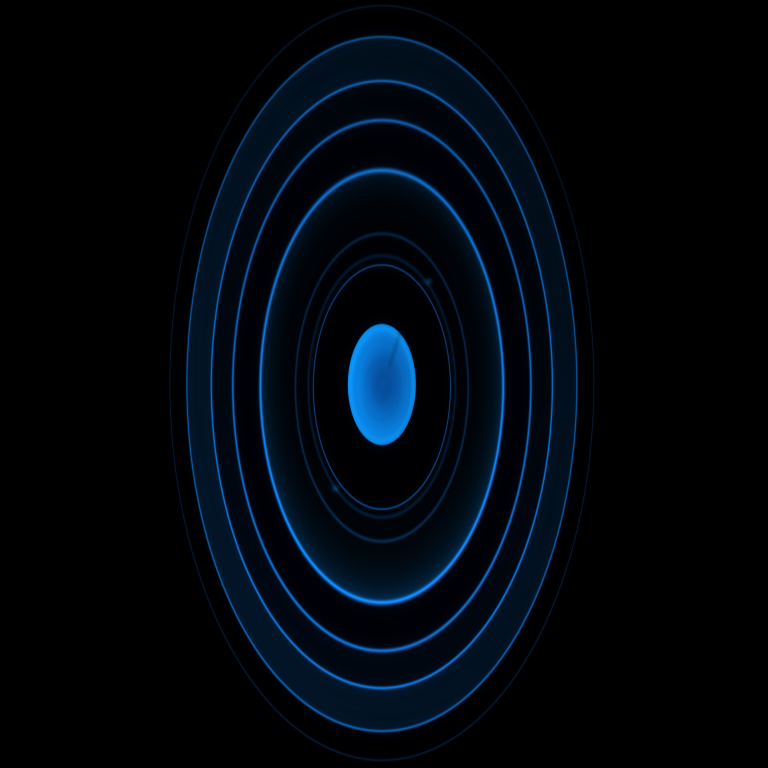
Give the GLSL for this background, as a WebGL 2 fragment shader.

```glsl
#version 300 es
precision highp float;

uniform vec2 u_resolution;
out vec4 fragColor;

// Radius measured in a space where the tall ellipses are circles
float ovalRadius(vec2 p, float centerY) {
    return length((p - vec2(0.4972, centerY)) / vec2(1.0, 1.78));
}

// Soft step that rises over about one pixel
float edge(float x, float pixel) {
    return smoothstep(-0.7 * pixel, 0.7 * pixel, x);
}

// Layered sines give the bands a faint streaked surface
float streaks(vec2 p, float r) {
    return 0.5 * sin(r * 410.0 + 2.0 * sin(p.y * 13.0))
         + 0.3 * sin(r * 830.0 + p.x * 31.0)
         + 0.2 * sin(p.x * 57.0 + p.y * 43.0);
}

void main() {
    vec2 p = gl_FragCoord.xy / u_resolution;
    float pixel = 1.0 / min(u_resolution.x, u_resolution.y);
    vec2 fromCenter = p - vec2(0.4972, 0.4985);
    float low = smoothstep(0.35, -0.4, fromCenter.y);
    float left = smoothstep(0.2, -0.25, fromCenter.x);

    // Each ring: radius, center height, line width, strength
    vec4 rings[8] = vec4[8](
        vec4(0.2760, 0.5013, 0.0007, 0.24),
        vec4(0.2540, 0.5000, 0.0011, 0.62),
        vec4(0.2220, 0.4993, 0.0012, 0.78),
        vec4(0.1940, 0.4980, 0.0015, 0.82),
        vec4(0.1583, 0.4967, 0.0019, 0.90),
        vec4(0.1125, 0.4954, 0.0014, 0.30),
        vec4(0.0957, 0.4967, 0.0016, 0.20),
        vec4(0.0893, 0.4960, 0.0008, 0.55));

    vec3 color = vec3(0.0, 0.0, 0.004);

    // Filled bands between the large rings
    float outer = 0.2540 - ovalRadius(p, 0.5000);
    float second = 0.2220 - ovalRadius(p, 0.4993);
    float third = 0.1940 - ovalRadius(p, 0.4980);
    float bowl = 0.1583 - ovalRadius(p, 0.4967);
    float grain = streaks(p, outer);
    vec3 wide = vec3(0.006, 0.064, 0.120) * (0.78 + 0.25 * low + 0.25 * left + 0.06 * grain);
    vec3 narrow = vec3(0.002, 0.020, 0.048) * (0.65 + 0.5 * low + 0.3 * left);
    color = mix(color, wide, edge(outer, pixel));
    color = mix(color, narrow, edge(second, pixel));
    color = mix(color, vec3(0.001, 0.004, 0.022), edge(third, pixel));

    // Inner bowl, lit from its rim
    float rimGlow = exp(-max(bowl, 0.0) / mix(0.013, 0.021, low));
    vec3 bowlColor = vec3(0.0, 0.002, 0.012)
        + vec3(0.010, 0.135, 0.225) * rimGlow * (0.6 + 0.55 * low);
    color = mix(color, bowlColor, edge(bowl, pixel));
    color = mix(color, vec3(0.0, 0.0, 0.008), edge(0.0893 - ovalRadius(p, 0.496), pixel));

    // Ring lines with narrow halos
    for (int i = 0; i < 8; i++) {
        vec4 ring = rings[i];
        float d = abs(ovalRadius(p, ring.y) - ring.x);
        float width = max(ring.z, 0.65 * pixel);
        float line = exp(-d * d / (width * width)) * ring.z / width;
        float halo = exp(-d / 0.0035) * ring.w * ring.w;
        float light = ring.w * (0.85 + 0.25 * low);
        color += vec3(0.065, 0.43, 0.78) * line * light;
        color += vec3(0.005, 0.055, 0.120) * halo;
    }

    // Two opposed glints on the inner rings
    vec2 glintAt = vec2(0.061, 0.135);
    float glint = min(length(fromCenter - glintAt), length(fromCenter + glintAt));
    color += vec3(0.02, 0.15, 0.25) * exp(-glint * glint / 0.00002);

    // Central disc: deep middle, bright rim and a faint slanted crease
    float r = ovalRadius(p, 0.4993) / 0.0443;
    vec2 discPoint = fromCenter / vec2(0.0443, 0.0789);
    float shade = smoothstep(0.1, 0.95, length(discPoint - vec2(0.08, 0.05)));
    vec3 disc = mix(vec3(0.025, 0.31, 0.62), vec3(0.035, 0.50, 0.87), shade);
    disc *= 1.0 - 0.05 * discPoint.x + 0.025 * streaks(p * 2.0, r * 0.05);
    float crease = abs(discPoint.x - 0.28 - 0.55 * (discPoint.y - 0.4));
    disc *= 1.0 - 0.16 * exp(-crease * crease / 0.006) * smoothstep(0.15, 0.5, discPoint.y);
    disc += vec3(0.01, 0.06, 0.07) * exp(-pow((r - 0.92) / 0.06, 2.0));
    color += vec3(0.0, 0.035, 0.075) * exp(-max(r - 1.0, 0.0) / 0.06);
    color = mix(color, disc, edge((1.0 - r) * 0.0443, pixel));

    fragColor = vec4(clamp(color, 0.0, 1.0), 1.0);
}
```
